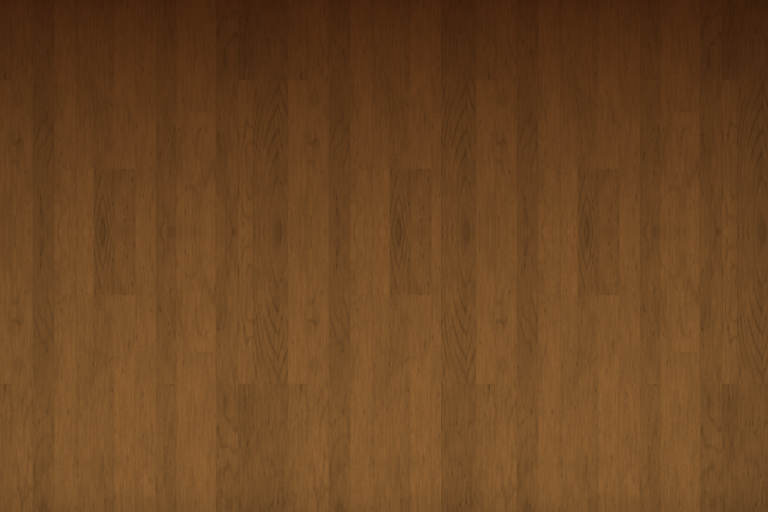
A WebGL 2 fragment shader for this texture:

```glsl
#version 300 es
precision highp float;
// Dim brown wooden planks with mirrored grain, lit from below and falling dark at the top.
uniform vec2 u_resolution;
out vec4 fragColor;

// Lengths are in units of 1/512 of the canvas height.
const float UNITS = 512.0;
const float PERIOD = 484.0;        // width of the whole repeat
const float ECHO = 188.0;          // leading part of the strip, laid twice per repeat
const float START = 253.0;         // where a repeat begins
const float MIRROR = 280.0;        // height of the horizontal mirror axis
const vec3 SHADE = vec3(0.268, 0.138, 0.054);
const vec3 LIGHT = vec3(0.508, 0.344, 0.178);
const float FALLOFF = 2.2;
const float RING_DEPTH = 0.13;
const float FIBRE_DEPTH = 0.10;
const float MOTTLE_DEPTH = 0.07;
const float FLECK_DEPTH = 0.13;
const float SEAM_DEPTH = 0.025;
const float EDGE_BLUR = 0.6;

// Boards: left edge, joint distance from the mirror axis, tone inside and outside the joint.
const int BOARDS = 13;
const float EDGE[BOARDS] = float[](0., 35., 55., 76., 97., 120., 137., 157., 178., 199., 219., 259., 281.);
const float JOINT[BOARDS] = float[](152., 152., 30., 400., 63., 63., 63., 63., 400., 152., 120., 400., 152.);
const float INNER[BOARDS] = float[](-.06, .02, .04, -.06, .03, .06, -.05, -.03, .03, -.03, .02, -.05, .01);
const float OUTER[BOARDS] = float[](-.08, -.02, .02, -.06, .02, .0, -.02, .04, .02, -.04, .04, -.05, -.10);

float hash(vec2 p) {
    vec3 q = fract(vec3(p.xyx) * 0.1031);
    q += dot(q, q.yzx + 33.33);
    return fract((q.x + q.y) * q.z);
}

float noise(vec2 p) {
    vec2 i = floor(p), f = fract(p);
    f = f * f * (3.0 - 2.0 * f);
    return mix(mix(hash(i), hash(i + vec2(1, 0)), f.x),
               mix(hash(i + vec2(0, 1)), hash(i + vec2(1, 1)), f.x), f.y);
}

// Growth rings: thin, broken contours of stretched noise, closed into a pointed eye where asked.
float rings(vec2 p, float seed, float eyeX, float eye) {
    vec2 shift = vec2(seed * 17.3, seed * 5.1);
    float rough = noise(p * vec2(0.16, 0.07) + shift);
    float field = noise(p * vec2(0.055, 0.011) + shift) + 0.14 * rough;
    vec2 q = vec2(abs(p.x - eyeX) / 20.0, p.y / 105.0);
    float pointed = mix(length(q), q.x + q.y, 0.6);
    field = mix(field, 0.35 * field + pointed, eye);
    float line = pow(0.5 + 0.5 * sin(field * 27.0), 6.0);
    float broken = smoothstep(0.25, 0.75, noise(p * vec2(0.09, 0.03) + shift.yx));
    return line * mix(0.2, 1.0, broken);
}

// Short dark pores, scattered one per chosen cell.
float flecks(vec2 p, float blur) {
    const vec2 CELL = vec2(7.0, 14.0);
    vec2 id = floor(p / CELL);
    vec2 jitter = vec2(hash(id + 7.0), hash(id + 19.0)) - 0.5;
    vec2 offset = (fract(p / CELL) - 0.5 - 0.5 * jitter) * CELL;
    float dash = length(vec2(offset.x + 0.15 * offset.y * jitter.x, offset.y * 0.3));
    return step(0.88, hash(id)) * (1.0 - smoothstep(0.0, 0.4 + blur, dash));
}

void main() {
    float unit = UNITS / u_resolution.y;
    float soft = EDGE_BLUR + 0.5 * unit;
    vec2 uv = gl_FragCoord.xy / u_resolution;
    vec2 pos = gl_FragCoord.xy * unit;

    // Fold the canvas into one strip of boards.
    float u = mod(pos.x - START, PERIOD);
    if (u >= ECHO) u -= ECHO;
    vec2 p = vec2(u, abs(pos.y - MIRROR));

    // Find the board, blending tones over its edges.
    int board = 0;
    float tone = 0.0;
    float seam = 0.0;
    for (int i = 0; i < BOARDS; i++) {
        float past = smoothstep(-soft, soft, p.y - JOINT[i]);
        float over = i == 0 ? 1.0 : smoothstep(-soft, soft, u - EDGE[i]);
        tone = mix(tone, mix(INNER[i], OUTER[i], past), over);
        seam = max(seam, 1.0 - smoothstep(0.0, 2.0 * soft, abs(u - EDGE[i])));
        if (u >= EDGE[i]) board = i;
    }
    float beyond = step(JOINT[board], p.y);
    float joint = 1.0 - smoothstep(0.0, 2.0 * soft, abs(p.y - JOINT[board]));
    seam = max(seam, 0.6 * joint);

    // Grain: eyes sit on the mirror axis of two boards.
    float seed = float(board) + 13.0 * beyond + 1.0;
    float eye = (board == 0 || board == 6) ? 1.0 - beyond : 0.0;
    float eyeX = board == 0 ? 25.5 : 146.0;
    float figure = max(mix(0.25, 0.8, hash(vec2(seed, 3.0))), eye);
    float core = eye * exp(-dot(vec2(u - eyeX, p.y * 0.3), vec2(u - eyeX, p.y * 0.3)) / 20.0);
    float fibre = noise(p * vec2(0.65, 0.08) + seed * 9.7) + 0.6 * noise(p * vec2(0.7, 0.35) + seed * 3.1) - 0.8;
    float mottle = noise(p * vec2(0.07, 0.025) + seed * 4.3) - 0.5;

    float wood = 1.0 + tone + FIBRE_DEPTH * fibre + MOTTLE_DEPTH * mottle;
    wood -= RING_DEPTH * (figure * (rings(p, seed, eyeX, eye) - 0.14) + 0.8 * core);
    wood -= FLECK_DEPTH * flecks(p + seed * 31.0, unit);
    wood -= SEAM_DEPTH * seam;

    // Light: dark top, gently dimmed sides and bottom rim.
    vec3 color = mix(SHADE, LIGHT, 1.0 - pow(uv.y, FALLOFF));
    color *= 1.0 - 0.06 * pow(abs(2.0 * uv.x - 1.0), 4.0);
    color *= 1.0 - 0.07 * (1.0 - smoothstep(0.0, 0.06, uv.y));
    fragColor = vec4(color * wood, 1.0);
}
```
